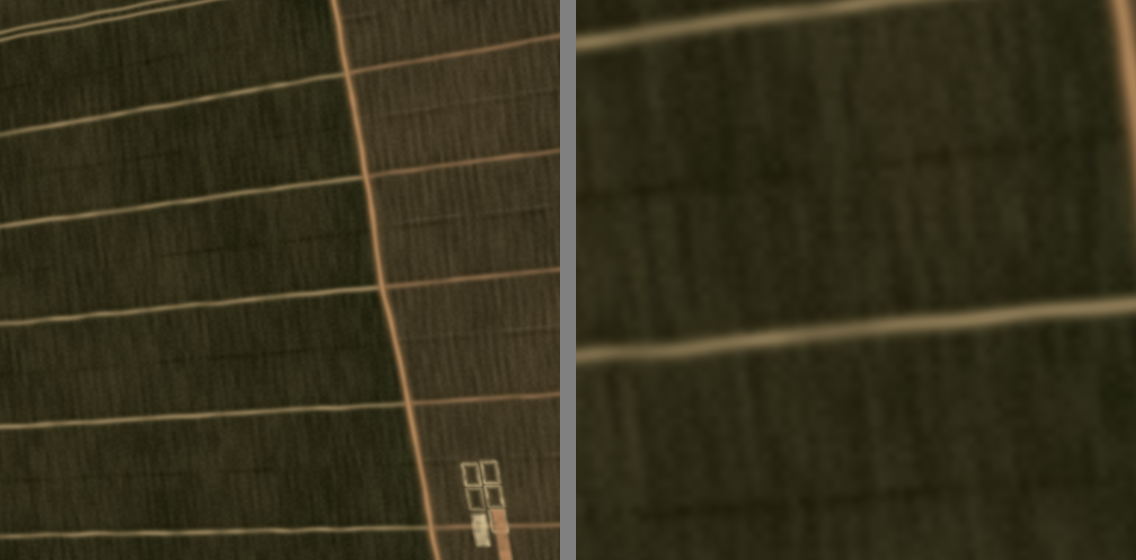
Left, the full canvas; right, a detail of the centre.
Write a Shadertoy shader that draws this texture.

```glsl
float hash(vec2 p) {
    vec3 q = fract(p.xyx * vec3(0.1031, 0.1030, 0.0973));
    q += dot(q, q.yzx + 33.33);
    return fract((q.x + q.y) * q.z);
}

float noise(vec2 p) {
    vec2 cell = floor(p), f = fract(p);
    f = f * f * (3.0 - 2.0 * f);
    return mix(mix(hash(cell), hash(cell + vec2(1, 0)), f.x),
               mix(hash(cell + vec2(0, 1)), hash(cell + 1.0), f.x), f.y);
}

// Soft stroke around a signed distance
float stroke(float d, float width) {
    return exp(-d * d / (width * width));
}

float boxDistance(vec2 p, vec2 halfSize) {
    vec2 d = abs(p) - halfSize;
    return length(max(d, 0.0)) + min(max(d.x, d.y), 0.0);
}

// Height of the fanned cross track with index i
float trackHeight(float i, float x) {
    return 0.043 + 0.1989 * i - 0.0049 * i * i + (0.0195 + 0.039 * i) * x;
}

vec3 field(vec2 p, float side) {
    float east = smoothstep(-0.004, 0.006, side);
    float slant = p.x + 0.12 * p.y;
    float patches = noise(p * vec2(7.0, 9.0)) + 0.5 * noise(p * 19.0 + 7.0) - 0.75;
    float streaks = noise(vec2(slant * 130.0, p.y * 28.0)) - 0.5;
    float grain = noise(p * 190.0) - 0.5;
    float furrows = cos(6.2832 * (slant * 57.0 + 0.5 * noise(p * 13.0)));
    furrows *= 0.3 + 0.7 * noise(p * vec2(30.0, 24.0) + 40.0);

    vec3 soil = mix(vec3(0.178, 0.168, 0.088), vec3(0.252, 0.216, 0.135), east);
    soil += vec3(0.045, 0.034, 0.026) * patches;
    soil += vec3(0.052, 0.048, 0.040) * streaks + 0.026 * grain;
    soil += vec3(0.018, 0.016, 0.012) * furrows * mix(0.45, 1.0, east);
    // Greener crop beside the road
    return soil - vec3(0.022, 0.012, 0.010) * stroke(side + 0.03, 0.04);
}

void mainImage(out vec4 fragColor, in vec2 fragCoord) {
    vec2 p = fragCoord / iResolution.xy;
    float wobble = 0.003 * (noise(p * 23.0) - 0.5);
    float roadX = 0.781 - 0.185 * p.y - 0.008 * stroke(p.y - 0.5, 0.1);
    float side = p.x - roadX + wobble;
    float east = step(0.0, side);
    vec3 color = field(p, side);

    // Cross tracks with faint wheel marks between them
    float tracks = 0.0;
    for (float i = 0.0; i < 5.0; i++) {
        float d = p.y - trackHeight(i, p.x) + wobble;
        float wear = 0.65 + 0.4 * noise(vec2(p.x * 38.0, i * 17.0));
        tracks = max(tracks, wear * stroke(d, 0.0056));
        color -= 0.018 * stroke(d - 0.007, 0.009);

        float mark = p.y - trackHeight(i + 0.5, p.x) + wobble;
        float broken = noise(vec2(p.x * 26.0, i * 9.0 + 3.0));
        color -= 0.035 * broken * stroke(mark, 0.005);
        color += 0.04 * east * broken * stroke(mark - 0.01, 0.004);
    }

    // Paired track in the upper left corner
    for (float i = 0.0; i < 2.0; i++) {
        float d = p.y - 0.929 - 0.013 * i - (0.185 + 0.012 * i) * p.x;
        tracks = max(tracks, 0.85 * stroke(d + wobble, 0.0043));
    }
    color = mix(color, mix(vec3(0.53, 0.46, 0.32), vec3(0.50, 0.39, 0.27), east), min(tracks, 1.0));

    // Main road, paler along its middle
    float roadWear = 0.82 + 0.18 * noise(vec2(p.y * 45.0, 5.0));
    color = mix(color, vec3(0.57, 0.42, 0.27), roadWear * stroke(side, 0.0085));
    color = mix(color, vec3(0.73, 0.57, 0.39), 0.65 * roadWear * stroke(side, 0.004));

    // Yard: two columns of open pens
    vec2 yard = vec2(p.x + 0.17 * p.y, p.y);
    float speckle = noise(p * 95.0);
    float pens = 0.0;
    for (float column = 0.0; column < 2.0; column++) {
        for (float row = 0.0; row < 3.0; row++) {
            vec2 center = vec2(0.868 + 0.034 * column, 0.152 + 0.004 * column - 0.043 * row);
            float d = boxDistance(yard - center, vec2(0.010, 0.016)) - 0.003;
            pens = max(pens, stroke(d, 0.0048) * (1.0 - 0.35 * row * (1.0 - column)));
        }
    }
    color = mix(color, vec3(0.70, 0.62, 0.46), pens * (0.45 + 0.55 * speckle));

    // Yard: bright heap and the drive leading out
    float drive = boxDistance(yard - vec2(0.904, 0.02), vec2(0.011, 0.07));
    float heap = boxDistance(yard - vec2(0.868, 0.053), vec2(0.008, 0.024)) - 0.004;
    color = mix(color, vec3(0.72, 0.53, 0.37), (0.65 + 0.3 * speckle) * smoothstep(0.005, -0.005, drive));
    color = mix(color, vec3(0.88, 0.80, 0.62), (0.5 + 0.5 * speckle) * smoothstep(0.006, -0.005, heap));

    fragColor = vec4(clamp(color, 0.0, 1.0), 1.0);
}
```
